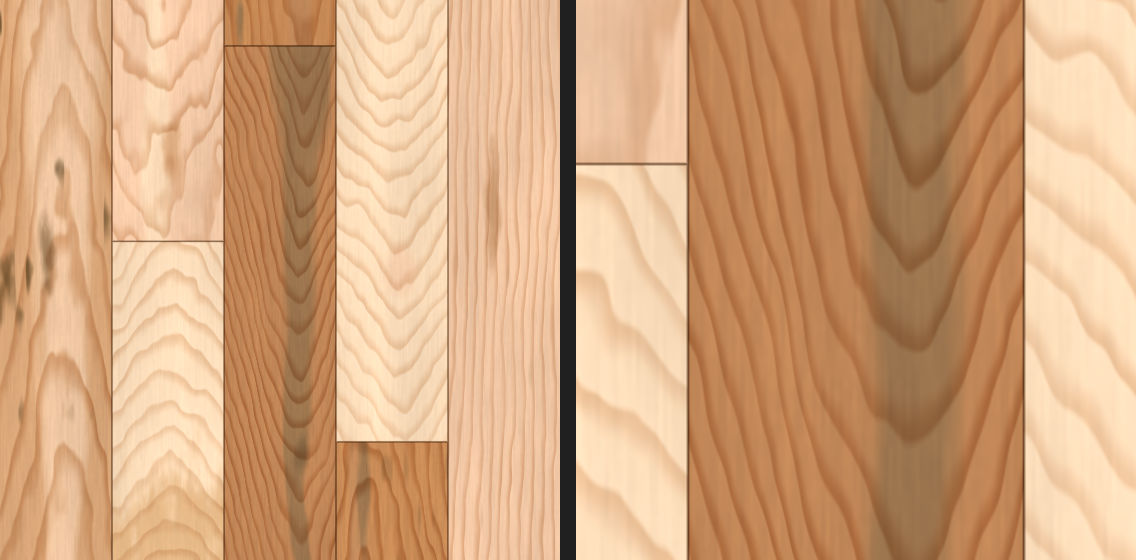
Left, the full canvas; right, a detail of the centre.
Give the GLSL for this texture, as a Shadertoy shader.

```glsl
// Five columns of mixed-tone maple floorboards with cathedral grain, stains and butt joints.

const float COLUMNS = 5.0;
const float SEAM_HALF_WIDTH = 0.0009;
const vec3 SEAM_TINT = vec3(0.56, 0.49, 0.42);
const vec3 RING_TINT = vec3(0.86, 0.75, 0.64);
const vec3 FLECK_COLOR = vec3(0.36, 0.26, 0.13);

struct Board {
    vec3 base, tone, stain; // main wood, heart band, spindle-shaped stain
    vec4 grain;             // heart position, slope, rings per width, warp
    vec4 spot;              // stain centre and half size (board width, canvas height)
    float band, fleck, ink; // heart band width, mineral flecks, ring contrast
};

float hash(vec2 p) {
    vec3 q = fract(vec3(p.xyx) * 0.1031);
    q += dot(q, q.yzx + 33.33);
    return fract((q.x + q.y) * q.z);
}

float noise(vec2 p) {
    vec2 i = floor(p), f = fract(p);
    f = f * f * (3.0 - 2.0 * f);
    vec2 e = vec2(0.0, 1.0);
    return mix(mix(hash(i), hash(i + e.yx), f.x),
               mix(hash(i + e.xy), hash(i + e.yy), f.x), f.y);
}

float fbm(vec2 p) {
    float sum = 0.0, amp = 0.5;
    for (int i = 0; i < 4; i++) {
        sum += amp * noise(p);
        p = p * 2.03 + 17.7;
        amp *= 0.5;
    }
    return sum;
}

// Height of the butt joint in each column; zero means a full-length board
float jointHeight(int column) {
    return column == 1 ? 0.569 : column == 2 ? 0.918 : column == 3 ? 0.211 : 0.0;
}

Board pickBoard(int column, bool upper) {
    vec3 cream = vec3(1.0, 0.88, 0.745), blush = vec3(0.96, 0.795, 0.66);
    vec3 tan_ = vec3(0.86, 0.66, 0.48), brown = vec3(0.74, 0.53, 0.355);
    vec3 amber = vec3(0.79, 0.55, 0.345), umber = vec3(0.58, 0.445, 0.30);
    if (column == 0) return Board(tan_, vec3(0.96, 0.81, 0.67), umber,
        vec4(0.05, -0.16, 6.0, 0.35), vec4(-0.08, 0.55, 0.09, 0.09), 0.27, 1.0, 0.75);
    if (column == 1 && upper) return Board(blush + 0.012, cream, tan_,
        vec4(-0.1, 0.4, 5.0, 0.75), vec4(0.05, 0.74, 0.12, 0.06), 0.1, 0.0, 0.65);
    if (column == 1) return Board(cream, cream, vec3(0.88, 0.69, 0.48),
        vec4(0.05, -0.65, 6.0, 0.4), vec4(0.05, 0.0, 1.0, 0.19), 0.0, 0.0, 0.5);
    if (column == 2 && upper) return Board(amber, brown, umber,
        vec4(0.2, 0.12, 9.0, 0.3), vec4(-0.35, 0.96, 0.05, 0.06), 0.1, 0.0, 0.8);
    if (column == 2) return Board(brown + vec3(0.02, 0.0, -0.01), umber, umber * 0.85,
        vec4(0.19, 0.25, 13.0, 0.22), vec4(0.2, 0.19, 0.08, 0.04), 0.2, 0.0, 0.85);
    if (column == 3 && upper) return Board(cream, cream, blush,
        vec4(0.0, 0.6, 6.0, 0.35), vec4(0.05, 0.52, 0.2, 0.05), 0.0, 0.0, 0.5);
    if (column == 3) return Board(amber, brown, umber,
        vec4(-0.25, -0.15, 9.0, 0.35), vec4(-0.25, 0.12, 0.06, 0.14), 0.15, 0.3, 0.9);
    return Board(blush, vec3(0.97, 0.82, 0.69), vec3(0.77, 0.57, 0.40),
        vec4(-0.75, 0.025, 11.0, 0.16), vec4(-0.1, 0.64, 0.08, 0.11), 0.0, 0.12, 0.6);
}

// Nested hyperbolic growth rings; returns the strength of the dark late wood
float ringLine(vec2 p, vec4 grain, float seed) {
    float u = p.x - grain.x;
    float wobble = fbm(vec2(p.x * 2.2, p.y * 0.8) + seed) - 0.5;
    wobble += 0.1 * (noise(p * vec2(9.0, 4.0) + seed) - 0.5);
    float t = fract(grain.z * (sqrt(u * u + 0.03) - grain.y * p.y + grain.w * wobble));
    float line = smoothstep(0.5, 0.9, t) * (1.0 - smoothstep(0.9, 1.0, t));
    return line * (0.55 + 0.6 * noise(p * vec2(3.0, 1.5) - seed)) + 0.12 * t;
}

// Soft spindle with a ragged outline
float spindle(vec2 p, vec4 spot, float seed) {
    vec2 d = (p - spot.xy) / spot.zw;
    float ragged = fbm(p * vec2(9.0, 16.0) + seed) - 0.5;
    return 1.0 - smoothstep(0.3, 1.1, length(d) + 1.1 * ragged);
}

vec3 shadeBoard(Board b, vec2 p, float seed) {
    vec2 g = vec2(p.x, p.y * COLUMNS);
    float drift = fbm(vec2(p.x * 3.0, g.y * 0.6) + seed) - 0.5;

    // Heart band widens upward, over slow tonal drift
    float width = b.band * (0.4 + p.y);
    float offset = abs(p.x - b.grain.x + 0.35 * drift);
    float band = b.band > 0.0 ? 1.0 - smoothstep(width * 0.55, width * 1.15, offset) : 0.0;
    vec3 color = mix(b.base, b.tone, band * 0.85) * (1.0 + 0.14 * drift);
    color = mix(color, b.stain, 0.8 * spindle(p, b.spot, seed));

    // Growth rings and fine fibres
    color *= mix(vec3(1.0), RING_TINT, b.ink * ringLine(g, b.grain, seed));
    float fibre = noise(vec2(p.x * 75.0, g.y * 5.0) + seed) - 0.5;
    float pore = noise(g * vec2(45.0, 30.0) + seed) - 0.5;
    color *= 1.0 + b.ink * (0.07 * fibre + 0.025 * pore);

    // Dark mineral flecks stretched along the grain
    float fleck = noise(vec2(p.x * 16.0, g.y * 2.3) + seed * 1.7);
    fleck *= 0.45 + fbm(vec2(p.x * 4.0, g.y * 1.2) + seed);
    return mix(color, FLECK_COLOR, 0.75 * b.fleck * smoothstep(0.79, 1.02, fleck));
}

void mainImage(out vec4 fragColor, in vec2 fragCoord) {
    vec2 uv = fragCoord / iResolution.xy;
    float pixel = 1.0 / iResolution.y;
    float x = uv.x * COLUMNS;
    int column = int(min(floor(x), COLUMNS - 1.0));
    float joint = jointHeight(column);
    bool upper = uv.y > joint;

    float seed = float(column) * 13.7 + (upper ? 5.3 : 41.9);
    vec3 color = shadeBoard(pickBoard(column, upper), vec2(fract(x) - 0.5, uv.y), seed);

    // Dark seams between columns and at butt joints
    float side = abs(x - clamp(round(x), 1.0, COLUMNS - 1.0)) / COLUMNS;
    float end = joint > 0.0 ? abs(uv.y - joint) : 1.0;
    float seam = 1.0 - smoothstep(0.0, SEAM_HALF_WIDTH + pixel, min(side, end));
    fragColor = vec4(color * mix(vec3(1.0), SEAM_TINT, seam), 1.0);
}
```
